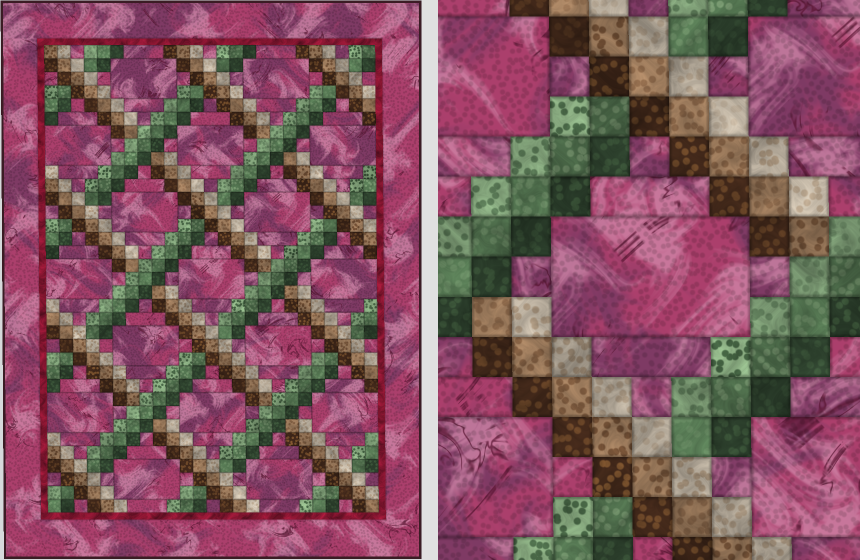
Left, the full canvas; right, a detail of the centre.
Reproduce this pattern procedurally as a Shadertoy shader.

```glsl
// Layout, in units of canvas height, measured from the top left
const vec2 PANEL_CORNER = vec2(0.0781, 0.0807);
const vec2 CELL = vec2(0.02365, 0.02385);
const vec2 CELL_COUNT = vec2(25.0, 35.0);
const float BLOCK = 5.0;
const float SASH_WIDTH = 0.0122;
const float BINDING_WIDTH = 0.0042;
const float SEAM_WIDTH = 0.05;
const float LEAN = 0.008;

// Hand-dyed cloth
const vec3 PLUM = vec3(0.48, 0.22, 0.38);
const vec3 ROSE = vec3(0.65, 0.24, 0.41);
const vec3 PALE = vec3(0.80, 0.52, 0.65);
const vec3 VEIN = vec3(0.34, 0.08, 0.19);
const vec3 SASH = vec3(0.50, 0.08, 0.18);
const vec3 BINDING = vec3(0.23, 0.11, 0.14);
const vec3 BACKDROP = vec3(0.84, 0.85, 0.86);

// Printed cloth, in left to right order within each chain
const vec3 BROWNS[3] = vec3[3](vec3(0.23, 0.14, 0.09), vec3(0.56, 0.44, 0.33), vec3(0.68, 0.64, 0.58));
const vec3 BROWN_FIGURES[3] = vec3[3](vec3(0.46, 0.31, 0.17), vec3(0.37, 0.25, 0.16), vec3(0.57, 0.49, 0.40));
const vec3 GREENS[3] = vec3[3](vec3(0.48, 0.60, 0.45), vec3(0.30, 0.42, 0.29), vec3(0.16, 0.23, 0.16));
const vec3 GREEN_FIGURES[3] = vec3[3](vec3(0.17, 0.27, 0.17), vec3(0.43, 0.54, 0.40), vec3(0.23, 0.33, 0.22));

vec2 hash2(vec2 p) {
    return fract(sin(vec2(dot(p, vec2(127.1, 311.7)), dot(p, vec2(269.5, 183.3)))) * 43758.5);
}

// Distance to the nearest jittered point
float cellular(vec2 p) {
    vec2 base = floor(p), local = fract(p);
    float nearest = 2.0;
    for (int y = -1; y <= 1; y++)
        for (int x = -1; x <= 1; x++) {
            vec2 o = vec2(x, y);
            nearest = min(nearest, length(o + hash2(base + o) - local));
        }
    return nearest;
}

// Layered, warped sines, centred on 0.5
float clouds(vec2 p) {
    float sum = 0.0, amp = 0.4;
    for (int i = 0; i < 5; i++) {
        p += 0.7 * sin(p.yx * 1.3 + float(i) * 1.7);
        sum += amp * sin(p.x) * sin(p.y + 0.8);
        p = mat2(0.8, 0.6, -0.6, 0.8) * p * 1.8 + 2.3;
        amp *= 0.65;
    }
    return 0.5 + sum;
}

vec3 dyedCloth(vec2 p, vec2 id) {
    vec2 s = p * 38.0 + 40.0 * hash2(id);
    float lean = 0.5 * (hash2(id + 7.3).x - 0.5);
    vec3 color = mix(PLUM, ROSE, smoothstep(0.25, 0.75, clouds(s * 0.7) + lean));
    color = mix(color, PALE, 0.75 * smoothstep(0.42, 0.9, clouds(s * 1.2 + 11.0)));
    float vein = smoothstep(0.06, 0.0, abs(clouds(s * 0.8 + 23.0) - 0.5));
    color = mix(color, VEIN, 0.75 * vein * smoothstep(0.52, 0.75, clouds(s * 1.1 + 5.0)));
    float speckle = smoothstep(0.5, 0.2, cellular(p * 230.0));
    return color * (1.03 - 0.14 * speckle);
}

vec3 printedCloth(vec2 p, vec3 ground, vec3 figure, vec2 id) {
    vec2 variant = hash2(id + 3.1);
    float blots = smoothstep(0.42, 0.24, cellular(p * 155.0 + 30.0 * variant));
    float mottle = clouds(p * 130.0 + 20.0 * variant);
    vec3 color = mix(ground, figure, blots * (0.25 + 0.65 * variant.x));
    return color * (0.78 + 0.26 * mottle + 0.22 * variant.y);
}

vec3 panel(vec2 p, vec2 grid) {
    vec2 cell = floor(grid), block = floor(grid / BLOCK);
    vec2 fromCentre = cell - block * BLOCK - 2.0;
    vec2 corner = cell, size = vec2(1.0);
    int column = int(cell.x), row = int(cell.y);
    int brown = (column - row + 41) % 10, green = (column + row + 7) % 10;
    bool greenOver = row % 10 >= 5;
    vec3 color;
    if (green < 3 && (greenOver || brown > 2)) {
        color = printedCloth(p, GREENS[green], GREEN_FIGURES[green], cell);
    } else if (brown < 3) {
        color = printedCloth(p, BROWNS[brown], BROWN_FIGURES[brown], cell);
    } else {
        // Merge cells of a diamond into one wide patch and two strips
        if (mod(block.x + block.y, 2.0) > 0.5) {
            bool strip = abs(fromCentre.y) > 1.5;
            corner = strip ? vec2(block.x * BLOCK + 1.0, cell.y) : block * BLOCK + vec2(0.0, 1.0);
            size = strip ? vec2(3.0, 1.0) : vec2(5.0, 3.0);
        }
        color = dyedCloth(p, corner);
    }
    vec2 gap = min(grid - corner, corner + size - grid);
    return color * mix(0.72, 1.0, smoothstep(0.0, SEAM_WIDTH * 2.0, min(gap.x, gap.y)));
}

vec3 quilt(vec2 p, float width) {
    vec2 rim = min(p - vec2(0.001 + 0.006 * p.y, 0.001), vec2(width - 0.001, 0.998) - p);
    float inset = min(rim.x, rim.y);
    if (inset < 0.0) return BACKDROP;
    if (inset < BINDING_WIDTH) return BINDING;
    p.x -= LEAN * p.y;
    vec2 grid = (p - PANEL_CORNER) / CELL;
    vec2 beyond = max(PANEL_CORNER - p, p - PANEL_CORNER - CELL_COUNT * CELL);
    float distanceOut = max(beyond.x, beyond.y);
    if (distanceOut < 0.0) return panel(p, grid);
    if (distanceOut < SASH_WIDTH) return SASH * (0.75 + 0.5 * clouds(p * 120.0));
    // Top and bottom borders run the full width
    vec2 strip = beyond.y > SASH_WIDTH ? vec2(51.0, sign(grid.y)) : vec2(sign(grid.x), 63.0);
    float seam = smoothstep(0.0, 0.003, distanceOut - SASH_WIDTH);
    return dyedCloth(p * 0.8, strip) * mix(0.8, 1.0, seam);
}

void mainImage(out vec4 fragColor, in vec2 fragCoord) {
    // Four samples per pixel smooth every edge
    vec3 sum = vec3(0.0);
    for (int i = 0; i < 4; i++) {
        vec2 p = (fragCoord + vec2(i % 2, i / 2) * 0.5 - 0.25) / iResolution.y;
        sum += quilt(vec2(p.x, 1.0 - p.y), iResolution.x / iResolution.y);
    }
    fragColor = vec4(sum / 4.0, 1.0);
}
```
